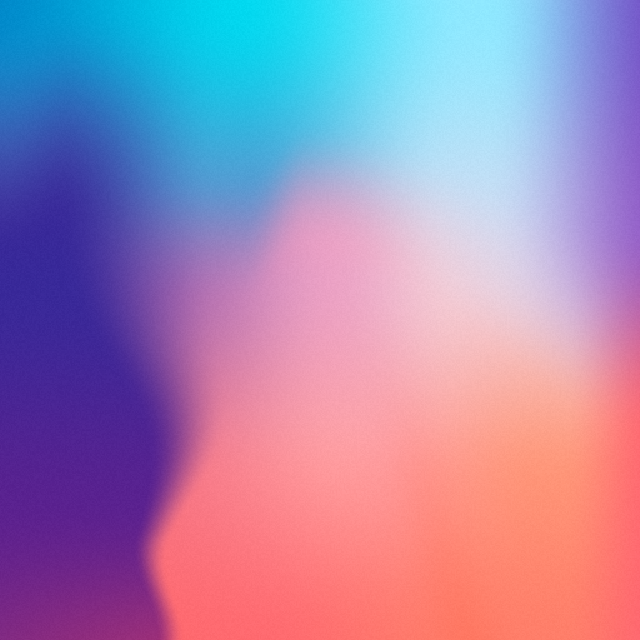
Write a WebGL 1 fragment shader that draws this background.

```glsl
precision highp float;
// Soft blurred gradient: cyan sky, coral glow below, indigo shadow at left, violet haze at right.

uniform vec2 u_resolution;

float bump(float v, float center, float radius) {
  float d = (v - center) / radius;
  return exp(-d * d);
}

float hash(vec2 cell) {
  vec3 p = fract(cell.xyx * 0.1031);
  p += dot(p, p.yzx + 33.33);
  return fract((p.x + p.y) * p.z);
}

// Cool upper part: blue to cyan to pale blue, hazier further down.
vec3 skyColor(float x, float depth) {
  vec3 sky = mix(vec3(0.0, 0.53, 0.79), vec3(0.0, 0.85, 0.94), smoothstep(-0.05, 0.40, x));
  sky = mix(sky, vec3(0.56, 0.91, 1.0), smoothstep(0.36, 0.74, x));
  vec3 haze = mix(vec3(0.43, 0.54, 0.79), vec3(0.82, 0.86, 0.95), smoothstep(0.38, 0.70, x));
  sky = mix(sky, haze, smoothstep(0.0, 0.42, depth));
  vec3 violet = mix(vec3(0.45, 0.29, 0.77), vec3(0.56, 0.33, 0.77), smoothstep(0.0, 0.4, depth));
  return mix(sky, violet, smoothstep(0.76, 1.06, x));
}

// Warm lower part: rose, then salmon, then coral.
vec3 glowColor(float x, float depth) {
  vec3 rose = mix(vec3(0.66, 0.41, 0.69), vec3(0.92, 0.63, 0.77), smoothstep(0.25, 0.53, x));
  rose = mix(rose, vec3(0.95, 0.80, 0.84), smoothstep(0.50, 0.72, x));
  vec3 salmon = mix(vec3(0.96, 0.48, 0.55), vec3(1.0, 0.63, 0.64), smoothstep(0.25, 0.55, x));
  salmon = mix(salmon, vec3(1.0, 0.60, 0.48), smoothstep(0.58, 0.85, x));
  vec3 coral = mix(vec3(1.0, 0.41, 0.43), vec3(1.0, 0.49, 0.41), smoothstep(0.40, 0.75, x));
  vec3 glow = mix(rose, salmon, smoothstep(0.42, 0.76, depth));
  glow = mix(glow, coral, smoothstep(0.64, 1.04, depth));

  // Faint slanted fold
  float fold = bump(x, 0.45 + 0.28 * depth, 0.05) * smoothstep(0.45, 0.75, depth);
  glow -= vec3(0.0, 0.025, 0.03) * fold;
  return mix(glow, vec3(1.0, 0.40, 0.44), smoothstep(0.88, 1.03, x));
}

vec3 shadowColor(float x, float depth) {
  vec3 shade = mix(vec3(0.22, 0.16, 0.60), vec3(0.36, 0.13, 0.56), smoothstep(0.42, 0.85, depth));
  return mix(shade, vec3(0.68, 0.20, 0.45), smoothstep(0.78, 1.08, depth) * (0.55 + 1.6 * x));
}

void main() {
  vec2 uv = gl_FragCoord.xy / u_resolution;
  float x = uv.x;
  float depth = 1.0 - uv.y;

  // Horizon between sky and glow: low at left, peaking in the middle, sinking at right
  float right = smoothstep(0.50, 1.0, x);
  float horizon = 0.375 - 0.085 * smoothstep(0.38, 0.48, x) + 0.225 * right;
  float blur = mix(0.10, 0.17, right);
  float warmth = smoothstep(horizon - blur, horizon + blur, depth);
  vec3 color = mix(skyColor(x, depth), glowColor(x, depth), warmth);

  // Shadow with a bulging edge that sharpens toward the bottom
  float edge = 0.21 + 0.08 * bump(depth, 0.68, 0.16) + 0.055 * smoothstep(0.84, 1.0, depth);
  float softness = mix(0.13, 0.022, smoothstep(0.30, 0.95, depth));
  float shadow = 1.0 - smoothstep(edge - softness, edge + softness, x);
  float shadowTop = 0.05 * (1.0 - smoothstep(0.0, 0.12, x));
  shadow *= smoothstep(shadowTop, shadowTop + 0.35, depth);
  color = mix(color, shadowColor(x, depth), shadow);

  // Fine film grain
  color += 0.022 * (hash(floor(uv * 512.0)) - 0.5);

  gl_FragColor = vec4(color, 1.0);
}
```
